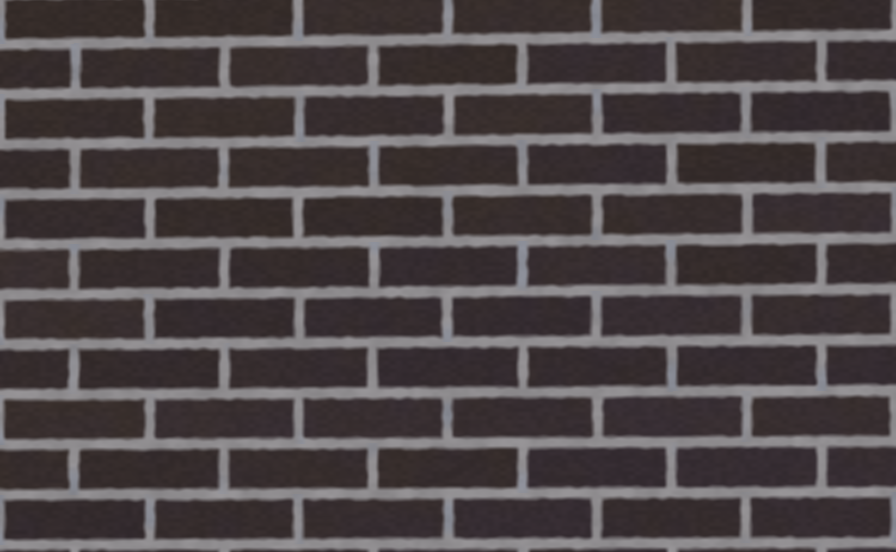
Give the GLSL for this texture, as a Shadertoy shader.

```glsl
// Layout, in canvas heights unless noted
const float BRICKS_ACROSS = 6.0;
const vec2 FIRST_JOINT = vec2(0.0802, 0.0633);   // depth below top at left, right
const vec2 COURSE_HEIGHT = vec2(0.0907, 0.0920); // at left, right
const float HALF_BED = 0.0100;
const float HALF_HEAD = 0.0092;
const float EDGE_SOFTNESS = 0.0058;
const float EDGE_WOBBLE = 0.0016;
const float JOINT_JITTER = 0.014;                // in brick lengths

// Colours
const vec3 WARM_BRICK = vec3(0.215, 0.178, 0.166);
const vec3 COOL_BRICK = vec3(0.207, 0.172, 0.194);
const vec3 MORTAR = vec3(0.565, 0.555, 0.565);
const vec3 MORTAR_BLUE = vec3(0.52, 0.54, 0.59);

float hash(vec2 p) {
    vec3 q = fract(vec3(p.xyx) * 0.1031);
    q += dot(q, q.yzx + 33.33);
    return fract((q.x + q.y) * q.z);
}

float noise(vec2 p) {
    vec2 cell = floor(p);
    vec2 f = fract(p);
    f = f * f * (3.0 - 2.0 * f);
    return mix(mix(hash(cell), hash(cell + vec2(1, 0)), f.x),
               mix(hash(cell + vec2(0, 1)), hash(cell + vec2(1, 1)), f.x), f.y);
}

float jointShift(float joint, float course) {
    return (hash(vec2(joint + 31.0, course + 57.0)) - 0.5) * JOINT_JITTER;
}

void mainImage(out vec4 fragColor, in vec2 fragCoord) {
    vec2 uv = fragCoord / iResolution.xy;
    float aspect = iResolution.x / iResolution.y;
    vec2 p = vec2(uv.x * aspect, uv.y);

    // Courses, counted downward, with a slight perspective tilt
    float courseHeight = mix(COURSE_HEIGHT.x, COURSE_HEIGHT.y, uv.x);
    float v = (1.0 - uv.y - mix(FIRST_JOINT.x, FIRST_JOINT.y, uv.x)) / courseHeight;
    float course = floor(v);
    float bedDistance = (0.5 - abs(fract(v) - 0.5)) * courseHeight;

    // Running bond: every other course shifts by half a brick
    float u = uv.x * BRICKS_ACROSS - 0.5 * mod(course + 1.0, 2.0);
    float brick = floor(u);
    float toLeft = abs(u - brick - jointShift(brick, course));
    float toRight = abs(brick + 1.0 + jointShift(brick + 1.0, course) - u);
    float headDistance = min(toLeft, toRight) * aspect / BRICKS_ACROSS;

    // Soft, slightly uneven brick edges
    float wobble = (noise(p * 65.0) - 0.5) * 2.0 * EDGE_WOBBLE;
    float soft = max(EDGE_SOFTNESS, 1.0 / iResolution.y);
    float bed = smoothstep(HALF_BED - soft, HALF_BED + soft, bedDistance + wobble);
    float head = smoothstep(HALF_HEAD - soft, HALF_HEAD + soft, headDistance + wobble);
    float brickMask = bed * head;

    // Brick tone: warm at upper left, cooler toward the bottom and far right
    vec2 id = vec2(brick + 11.0, course + 23.0);
    float warmth = 0.48 + 0.45 * (uv.y - 0.4) - 0.40 * (uv.x - 0.45)
                 + 0.55 * (hash(id) - 0.5) + 0.6 * (noise(p * 22.0) - 0.5);
    vec3 brickColor = mix(COOL_BRICK, WARM_BRICK, clamp(warmth, 0.0, 1.0));
    float grain = noise(p * vec2(90.0, 140.0)) - 0.5;
    brickColor *= 1.0 + 0.10 * (hash(id + 71.0) - 0.5) + 0.13 * grain;

    // Mortar: faint blotches, with bluish patches in the head joints
    float blue = (1.0 - head) * smoothstep(0.5, 0.9, noise(p * 16.0 + 40.0));
    vec3 mortarColor = mix(MORTAR, MORTAR_BLUE, 0.7 * blue);
    mortarColor *= 1.0 + 0.10 * (noise(p * 38.0 + 9.0) - 0.5) + 0.04 * grain;

    fragColor = vec4(mix(mortarColor, brickColor, brickMask), 1.0);
}
```
